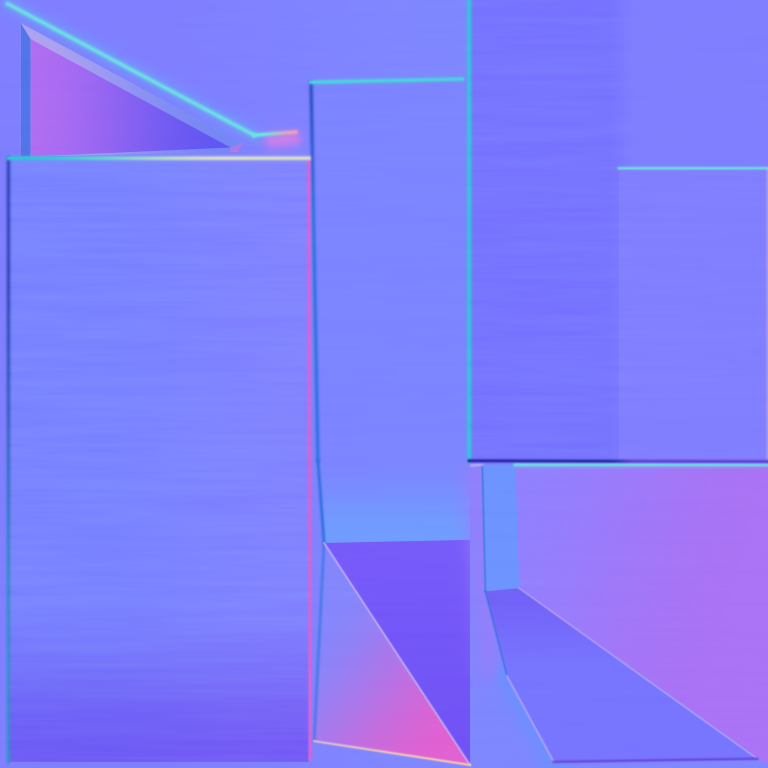
A WebGL 2 fragment shader for this texture map:

```glsl
#version 300 es
precision highp float;
// Tangent-space normal map of bevelled panels, folded facets and faint wood grain.
uniform vec2 u_resolution;
out vec4 fragColor;

float hash(vec2 p) {
  vec3 q = fract(vec3(p.xyx) * .1031);
  q += dot(q, q.yzx + 33.33);
  return fract((q.x + q.y) * q.z);
}

float noise(vec2 p) {
  vec2 i = floor(p), f = fract(p), e = vec2(0, 1);
  f = f * f * (3. - 2. * f);
  return mix(mix(hash(i), hash(i + e.yx), f.x),
             mix(hash(i + e), hash(i + e.yy), f.x), f.y);
}

// Smooth half plane on the right of the line a-b
float side(vec2 p, vec2 a, vec2 b) {
  vec2 d = normalize(b - a);
  float dist = dot(p - a, vec2(d.y, -d.x));
  return clamp(.5 + dist * u_resolution.y / 1000., 0., 1.);
}

// Convex masks with clockwise corners
float tri(vec2 p, vec2 a, vec2 b, vec2 c) {
  return min(side(p, a, b), min(side(p, b, c), side(p, c, a)));
}

float quad(vec2 p, vec2 a, vec2 b, vec2 c, vec2 d) {
  return min(min(side(p, a, b), side(p, b, c)), min(side(p, c, d), side(p, d, a)));
}

float box(vec2 p, vec2 lo, vec2 hi) {
  return quad(p, vec2(lo.x, hi.y), hi, vec2(hi.x, lo.y), lo);
}

void paint(inout vec3 col, vec3 ink, float mask) {
  col = mix(col, ink, mask);
}

// Soft segment of half width w
void line(inout vec3 col, vec2 p, vec2 a, vec2 b, float w, vec3 ink, float alpha) {
  vec2 d = b - a;
  float r = length(p - a - d * clamp(dot(p - a, d) / dot(d, d), 0., 1.)) / w;
  paint(col, ink, alpha * exp(-r * r));
}

void main() {
  // Positions in thousandths of the canvas
  vec2 p = gl_FragCoord.xy / u_resolution * 1000.;
  vec3 teal = vec3(.2, .78, .85), mint = vec3(.42, .9, .88), pink = vec3(.88, .38, .82);
  vec3 navy = vec3(.17, .16, .67), azure = vec3(.17, .45, .87), pale = vec3(.76, .69, .95);
  vec3 plum = vec3(.4, .25, .85), flat_ = vec3(.5, .5, 1);
  vec3 col = mix(flat_, vec3(.5, .53, 1), smoothstep(200., 600., p.x));

  // Sunken wedge with bevelled rim
  vec2 rimA = vec2(27, 970), rimB = vec2(316, 814), rimC = vec2(310, 802), rimD = vec2(27, 796);
  vec2 wellA = vec2(40, 949), wellB = vec2(300, 808), wellC = vec2(40, 796);
  float along = smoothstep(30., 300., p.x);
  paint(col, mix(vec3(.69, .64, .94), vec3(.46, .53, .96), along), quad(p, rimA, rimB, rimC, rimD));
  paint(col, vec3(.32, .46, .91), quad(p, rimA, wellA, wellC, rimD));
  paint(col, mix(vec3(.69, .43, .95), vec3(.38, .34, .95), along), tri(p, wellA, wellB, wellC));
  paint(col, vec3(.68, .48, .9), quad(p, wellB, rimB, rimC, vec2(300, 802)));

  // Glowing ridge
  vec2 ridgeA = vec2(10, 995), ridgeB = vec2(331, 824), ridgeC = vec2(385, 828);
  line(col, p, ridgeA, ridgeB, 11., vec3(.42, .64, .98), .6);
  line(col, p, vec2(355, 817), vec2(382, 819), 11., vec3(.85, .5, .9), .8);
  line(col, p, ridgeA, ridgeB, 3.3, mint, .9);
  line(col, p, ridgeB, ridgeC, 3., mix(mint, vec3(.95, .62, .72), smoothstep(340., 385., p.x)), 1.);

  // Tall left panel
  vec2 leftLo = vec2(11, 8), leftHi = vec2(402, 794), leftTop = vec2(11, 794);
  float leftMask = box(p, leftLo, leftHi);
  vec3 leftTone = mix(vec3(.43, .36, .96), vec3(.48, .52, 1), smoothstep(0., 230., p.y));
  leftTone.r += .03 * smoothstep(100., 400., p.x);
  paint(col, leftTone, leftMask);

  // Middle panel, bending inward
  vec2 midA = vec2(405, 893), midB = vec2(602, 897), bend = vec2(414, 400);
  vec2 apex = vec2(422, 293), fold = vec2(612, 297);
  vec3 midTone = mix(vec3(.44, .62, 1), vec3(.49, .52, 1), smoothstep(290., 410., p.y));
  paint(col, midTone, quad(p, midA, vec2(612, 897), fold, apex));
  vec3 shade = mix(azure, navy, .5 * smoothstep(700., 890., p.y));
  line(col, p, midA, bend, 3., shade, .85);
  line(col, p, bend, apex, 2.5, shade, .85);
  line(col, p, midA, midB, 3., mix(teal, mint, .4), 1.);

  // Folded facets
  vec2 tip = vec2(612, 4), heel = vec2(409, 35);
  float heat = smoothstep(50., 290., dot(p - apex, vec2(.8, -.6)));
  paint(col, mix(vec3(.44, .32, .96), vec3(.47, .36, .98), p.y / 300.), tri(p, apex, fold, tip));
  paint(col, mix(vec3(.52, .53, .99), pink, heat), tri(p, apex, tip, heel));
  line(col, p, apex, heel, 2.5, azure, .55);
  line(col, p, apex, tip, 1.5, pale, .8);
  line(col, p, heel, tip, 1.8, mix(pale, vec3(.95, .75, .7), heat), 1.);

  // Upper right panels
  vec2 corner = vec2(611, 400), insetLo = vec2(806, 400), insetHi = vec2(999, 781);
  float plain = smoothstep(790., 830., p.x), rightMask = box(p, corner, vec2(1100));
  paint(col, mix(vec3(.47, .46, 1), flat_, plain), rightMask);
  paint(col, vec3(.51, .5, 1), box(p, insetLo, insetHi));
  line(col, p, vec2(806, 781), insetHi, 2.2, mint, .85);
  line(col, p, vec2(999, 400), insetHi, 1.5, pale, .5);

  // Lower right facets
  vec2 slotA = vec2(628, 395), slotB = vec2(671, 395), slotC = vec2(676, 234), slotD = vec2(632, 230);
  vec2 knee = vec2(660, 120), foot = vec2(721, 8), toe = vec2(986, 12), rim = vec2(1020, 395);
  line(col, p, vec2(619, 380), vec2(638, 130), 18., vec3(.6, .49, .98), .7);
  line(col, p, knee, foot, 18., vec3(.4, .57, 1), .7);
  float warm = smoothstep(0., 400., p.x - 510. - .3 * p.y);
  paint(col, mix(vec3(.56, .51, 1), vec3(.67, .45, .96), warm), quad(p, slotB, rim, vec2(1020, -10), slotC));
  paint(col, vec3(.43, .58, 1), quad(p, slotA, slotB, slotC, slotD));
  float slope = max(quad(p, slotD, slotC, toe, knee), quad(p, knee, slotC, toe, foot));
  paint(col, mix(vec3(.47, .46, 1), vec3(.45, .39, .97), smoothstep(120., 230., p.y)), slope);
  line(col, p, slotC, toe, 1.3, pale, .6);
  line(col, p, slotA, slotD, 1.5, azure, .6);
  line(col, p, slotD, knee, 1.5, azure, .6);
  line(col, p, knee, foot, 1.5, pale, .6);
  line(col, p, foot, toe, 2., plum, .8);

  // Long panel borders
  line(col, p, leftLo, leftTop, 3., mix(teal, navy, .35 + .5 * smoothstep(150., 700., p.y)), .8);
  line(col, p, vec2(404, 12), leftHi, 2.5, pink, .9);
  line(col, p, leftTop, leftHi, 3., mix(teal, vec3(.85, .87, .78), along), 1.);
  line(col, p, corner, vec2(611, 1020), 3.2, teal, .95);
  line(col, p, slotB, rim, 3., mint, .9);
  line(col, p, vec2(614, 394), slotA, 2., pale, .8);
  line(col, p, corner, vec2(1020, 399), 2.5, mix(navy, plum, plain), 1.);

  // Horizontal wood grain
  float grain = noise(p * vec2(.007, .15)) + .6 * noise(p * vec2(.016, .31)) - .8;
  col += vec3(.012, .03, 0) * grain * (.3 + .7 * max(leftMask, rightMask * (1. - plain)));
  fragColor = vec4(clamp(col, 0., 1.), 1);
}
```
